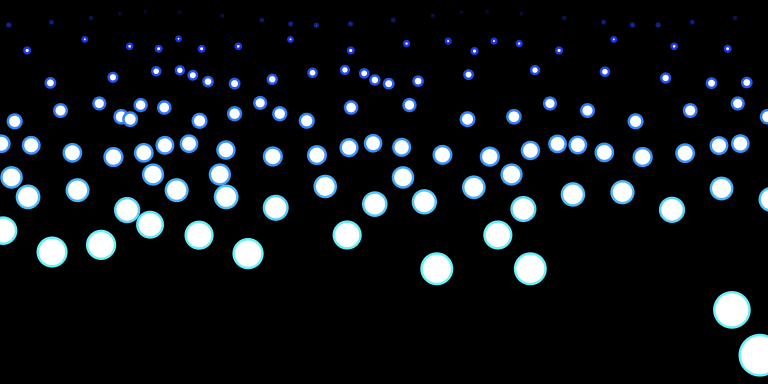
Give the GLSL for this background, as a Shadertoy shader.

```glsl
const float TAU = 6.2831853;
const vec3 FAR_BLUE = vec3(0.10, 0.20, 0.90);
const vec3 MID_SKY = vec3(0.22, 0.59, 1.00);
const vec3 NEAR_CYAN = vec3(0.40, 0.95, 0.98);
const vec3 CORE_WHITE = vec3(1.0);
const float RIM_WIDTH = 0.65;

// shape = amplitude, period, position of a crest
float wave(float k, vec3 shape) {
    return shape.x * cos(TAU * (k - shape.y * 0.0 - shape.z) / shape.y);
}

float discMask(float dist, float radius, float pixel) {
    return clamp((radius - dist) / pixel + 0.5, 0.0, 1.0);
}

vec3 rimColor(float depth) {
    vec3 farTone = mix(FAR_BLUE, MID_SKY, smoothstep(8.0, 40.0, depth));
    return mix(farTone, NEAR_CYAN, smoothstep(40.0, 64.0, depth));
}

// One white ball with a tinted rim; size, tint and fade follow its depth
vec3 drawBall(vec3 color, vec2 p, vec2 center, float pixel) {
    float depth = center.y;
    float radius = 0.3 + 0.057 * depth;
    float dist = length(p - center);
    float fade = smoothstep(0.0, 11.0, depth);
    float core = discMask(dist, radius - RIM_WIDTH, pixel);
    vec3 ball = mix(rimColor(depth), CORE_WHITE, core);
    return mix(color, ball, fade * discMask(dist, radius, pixel));
}

// A row of balls: sway shifts the spacing, swell lifts and lowers them
vec3 drawRow(vec3 color, vec2 p, float pixel, int count, float start, float gap,
             vec3 slowSway, vec3 fastSway, float level, vec3 swell) {
    for (int i = 0; i < count; i++) {
        float k = float(i);
        float x = start + gap * k + wave(k, slowSway) + wave(k, fastSway);
        color = drawBall(color, p, vec2(x, level + wave(k, swell)), pixel);
    }
    return color;
}

void mainImage(out vec4 fragColor, in vec2 fragCoord) {
    // Percent of canvas height, with depth measured down from the top
    float pixel = 100.0 / iResolution.y;
    vec2 p = fragCoord * pixel;
    p.y = 100.0 - p.y;

    vec3 still = vec3(0.0, 1.0, 0.0);
    vec3 color = vec3(0.0);

    // Distant rows
    color = drawRow(color, p, pixel, 23, 3.9, 8.9,
        vec3(2.0, 5.0, 2.0), still, 4.8, vec3(1.8, 9.5, 9.0));
    color = drawRow(color, p, pixel, 18, 6.25, 10.4,
        vec3(6.8, 7.8, 9.6), still, 11.7, vec3(1.6, 2.8, 11.0));
    color = drawRow(color, p, pixel, 21, -9.1, 9.9,
        vec3(14.3, 20.0, 3.5), vec3(6.5, 7.7, 2.5), 20.0, vec3(1.8, 6.3, 0.5));

    // Middle rows
    color = drawRow(color, p, pixel, 22, -5.5, 9.11,
        vec3(12.0, 20.0, 0.0), vec3(3.6, 6.0, 2.3), 29.2, vec3(2.4, 3.6, 0.0));
    color = drawRow(color, p, pixel, 23, 3.4, 8.59,
        vec3(-2.9, 22.0, 5.0), vec3(3.1, 5.8, 9.2), 39.1, vec3(1.8, 5.35, 3.0));
    color = drawRow(color, p, pixel, 5, 3.65, 32.55,
        vec3(-5.5, 2.0, 2.0), vec3(-6.0, 5.0, 2.0), 45.7, vec3(0.5, 3.0, 0.0));
    color = drawRow(color, p, pixel, 16, 7.3, 12.9,
        still, still, 51.6, vec3(3.1, 2.727, 2.0));

    // Near rows
    color = drawRow(color, p, pixel, 6, 0.8, 12.76,
        still, still, 62.2, vec3(3.9, 3.8, 1.3));
    color = drawRow(color, p, pixel, 4, 90.4, 15.9,
        vec3(8.6, 6.0, 1.5), still, 65.6, vec3(-4.4, 2.0, 0.0));
    color = drawRow(color, p, pixel, 2, 190.6, 7.3,
        still, still, 86.6, vec3(-5.9, 2.0, 0.0));

    fragColor = vec4(color, 1.0);
}
```
